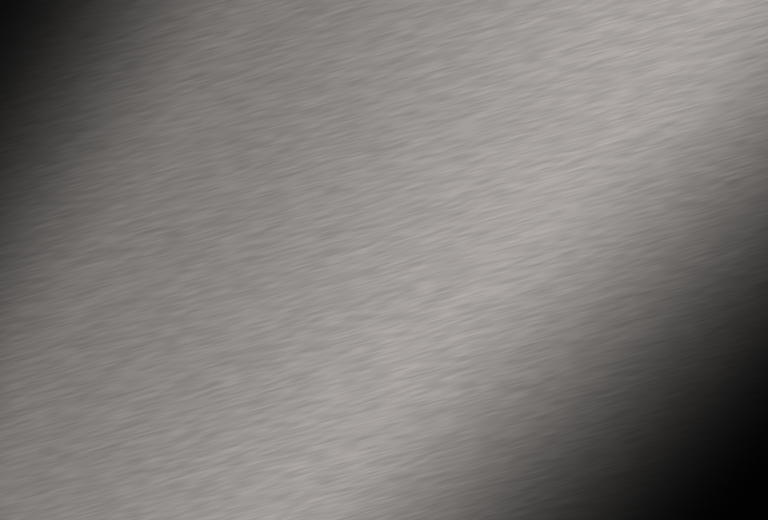
A WebGL 2 fragment shader for this texture:

```glsl
#version 300 es
precision highp float;
// Brushed warm-grey metal with a broad diagonal sheen and dark opposite corners.

uniform vec2 u_resolution;
out vec4 outColor;

const vec3 STEEL_TINT = vec3(1.025, 0.995, 0.975);
const int GRAIN_LAYERS = 4;

// Integer hash of a grid cell, 0 to 1
float hashCell(ivec2 cell) {
    uvec2 q = uvec2(cell) * uvec2(1597u, 3571u);
    uint h = (q.x ^ (q.y << 8)) * 27191u + q.y;
    h = (h ^ (h >> 15)) * 739391u;
    h = (h ^ (h >> 13)) * 60493u;
    h ^= h >> 16;
    return float(h & 65535u) / 65535.0;
}

// Smooth value noise, 0 to 1
float valueNoise(vec2 p) {
    vec2 base = floor(p);
    vec2 f = p - base;
    vec2 w = f * f * (3.0 - 2.0 * f);
    ivec2 c = ivec2(base);
    float low = mix(hashCell(c), hashCell(c + ivec2(1, 0)), w.x);
    float high = mix(hashCell(c + ivec2(0, 1)), hashCell(c + ivec2(1, 1)), w.x);
    return mix(low, high, w.y);
}

vec2 rotate(vec2 p, float angle) {
    float c = cos(angle), s = sin(angle);
    return vec2(c * p.x + s * p.y, c * p.y - s * p.x);
}

// Stretched noise along the brushing direction, centred on zero
float brushedGrain(vec2 p, float angle) {
    float sum = 0.0;
    float weight = 1.0;
    vec2 frequency = vec2(32.0, 310.0);
    for (int i = 0; i < GRAIN_LAYERS; i++) {
        float layer = float(i);
        float tilt = angle + 0.03 * (mod(layer, 2.0) - 0.5);
        vec2 q = rotate(p, tilt) * frequency + layer * vec2(37.3, 71.7);
        sum += weight * (valueNoise(q) - 0.5);
        frequency *= vec2(0.85, 0.76);
        weight *= 0.62;
    }
    return sum;
}

// Sheen: p is measured from the top left, in canvas heights
float sheen(vec2 p) {
    float rise = p.x + 0.55 * p.y;
    float fall = p.x + 0.87 * p.y;
    float body = mix(0.035, 0.45, smoothstep(-0.04, 0.5, rise));
    float ridge = 0.185 * smoothstep(0.3, 1.3, rise);
    float shade = 1.0 - smoothstep(1.36, 2.29, fall);
    return (body + ridge) * shade + 0.006;
}

void main() {
    vec2 p = gl_FragCoord.xy / u_resolution.y;
    float light = sheen(vec2(p.x, 1.0 - p.y));
    float grain = brushedGrain(p, 0.28);
    vec3 color = STEEL_TINT * light * (1.0 + 0.095 * grain);
    outColor = vec4(clamp(color, 0.0, 1.0), 1.0);
}
```
